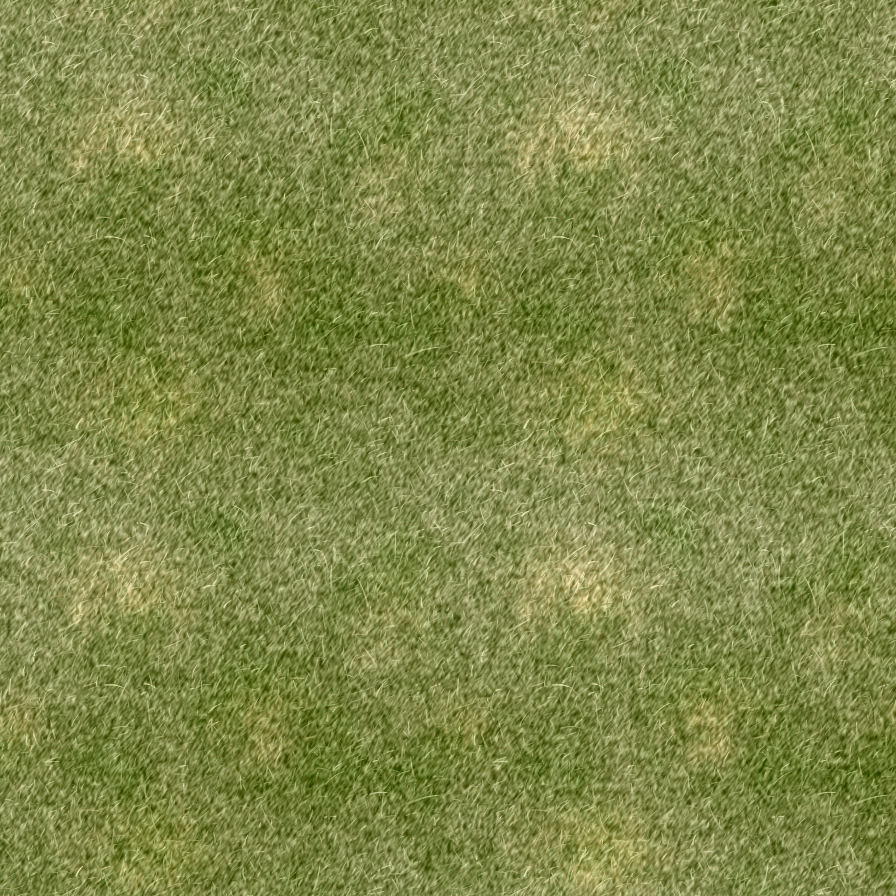
Reproduce this texture procedurally as a Shadertoy shader.

```glsl
// Meadow grass: a two by two repeat of pale and lush areas with dry straw clumps.
// Layers of tapered, bent blades on jittered grids cover a ground of sheared
// gradient noise; tone and dryness are gathered first, then turned into colour.

vec3 hash3(vec2 p) {
    vec3 q = fract(p.xyx * vec3(.1031, .1030, .0973));
    q += dot(q, q.yxz + 33.33);
    return fract((q.xxy + q.yzz) * q.zyx);
}

float cornerSlope(vec2 cell, vec2 offset, float period) {
    float a = 6.2832 * hash3(mod(cell, period) + 7.0).x;
    return dot(vec2(cos(a), sin(a)), offset);
}

// Gradient noise that wraps after the given number of cells
float gradientNoise(vec2 p, float period) {
    vec2 i = floor(p), f = p - i;
    vec2 u = f * f * f * (f * (f * 6.0 - 15.0) + 10.0);
    vec2 e = vec2(0, 1);
    return mix(
        mix(cornerSlope(i, f, period), cornerSlope(i + e.yx, f - e.yx, period), u.x),
        mix(cornerSlope(i + e, f - e, period), cornerSlope(i + 1.0, f - 1.0, period), u.x), u.y);
}

// Soft patch that recurs once in every tile
float clump(vec2 p, vec2 centre, vec2 size) {
    vec2 d = (fract(p - centre + 0.5) - 0.5) / size;
    return exp(-dot(d, d));
}

// Coverage of one blade in x, position along it in y
vec2 blade(vec2 p, float lean, float bend, float len, float halfWidth, float px) {
    float c = cos(lean), s = sin(lean);
    p = vec2(c * p.x - s * p.y, s * p.x + c * p.y);
    float t = clamp(p.y / len, 0.0, 1.0);
    float side = abs(p.x - bend * len * t * t);
    float cover = clamp((halfWidth * (1.0 - 0.7 * t) - side) / px + 0.5, 0.0, 1.0);
    cover *= smoothstep(-px, px, p.y) * smoothstep(-px, px, len - p.y);
    return vec2(cover, t);
}

void mainImage(out vec4 fragColor, in vec2 fragCoord) {
    vec2 p = 2.0 * fragCoord / iResolution.xy;
    float px = 2.0 / min(iResolution.x, iResolution.y);

    // Broad variation: ragged straw clumps, pale and lush areas, tufts
    float broad = gradientNoise(p * 5.0, 5.0);
    float ragged = gradientNoise(p * 14.0, 14.0);
    float tuft = gradientNoise(p * vec2(32, 26), 4096.0);
    float drift = gradientNoise(p * 1.3 + 3.7, 64.0);
    vec2 w = p + 0.06 * vec2(broad, ragged) + 0.02 * tuft;
    float straw = clump(w, vec2(0.29, 0.69), vec2(0.14, 0.10))
        + 0.9 * clump(w, vec2(0.34, 0.10), vec2(0.15, 0.11))
        + 0.8 * clump(w, vec2(0.58, 0.40), vec2(0.10, 0.09))
        + 0.6 * clump(w, vec2(0.04, 0.38), vec2(0.08, 0.07))
        + 0.5 * clump(w, vec2(0.87, 0.65), vec2(0.08, 0.12));
    straw *= 0.9 + 0.7 * ragged + 0.6 * tuft + 0.5 * drift;
    float pale = 0.4 * cos(6.2832 * (p.y - 0.80)) + 0.8 * broad + 0.7 * drift + 0.4 * ragged;

    // Ground of fine leaning fibres: x is tone, y is dryness
    vec2 fibre = vec2(p.x - 0.55 * p.y, p.y);
    float fine = gradientNoise(fibre * vec2(150, 75), 4096.0)
        + 0.7 * gradientNoise(vec2(p.x + 0.2 * p.y, p.y) * vec2(105, 55) + 31.0, 4096.0)
        + 0.5 * gradientNoise(fibre * vec2(58, 24) + 9.0, 4096.0);
    vec2 grass = vec2(0.33 + 0.75 * fine, 0.4 * ragged);

    // Blades, from short dense ones below to long sparse ones on top
    for (int layer = 0; layer < 12; layer++) {
        float height = float(layer) / 11.0;
        float cells = floor(mix(46.0, 13.0, height));
        vec2 home = floor(p * cells);
        for (int k = 0; k < 9; k++) {
            vec2 cell = home + vec2(k % 3 - 1, k / 3 - 1);
            vec2 id = mod(cell, cells) + 61.0 * float(layer + 1);
            vec3 a = hash3(id), b = hash3(id + 417.0);
            vec2 root = (cell + a.xy) / cells;
            float lean = 0.42 + 1.9 * (b.x - 0.5) * (0.4 + b.y);
            vec2 hit = blade(p - root, lean, 0.6 * (a.z - 0.4),
                (0.45 + 0.5 * b.y) / cells, 0.0014 + 0.0014 * b.z, px);
            float kept = step(0.2 + 0.45 * height, fract(a.x * 17.0 + b.z * 5.0));
            float shade = fract(b.z * 13.0 + a.y * 7.0);
            float tone = (1.0 * pow(shade, 1.4) + 0.24 * height) * mix(0.7, 1.2, hit.y);
            tone += 0.4 * step(0.93, a.z) + 0.35 * fine;
            float dryness = 1.6 * (fract(a.z * 11.0 + b.x * 3.0) - 0.5);
            grass = mix(grass, vec2(tone, dryness), 0.85 * kept * hit.x);
        }
    }

    // Colour: dark to light green, then shifted by paleness, lushness and straw
    float tone = grass.x + 0.16 * straw + 0.12 * pale + 0.16 * tuft + 0.1 * ragged - 0.02;
    vec3 color = mix(vec3(0.35, 0.39, 0.13), vec3(0.75, 0.77, 0.55), clamp(tone, -0.3, 1.25));
    color += pale * vec3(0.025, 0.015, 0.045);
    color += grass.y * vec3(0.04, 0.0, 0.015);
    color += straw * (0.8 + 0.5 * grass.y) * vec3(0.09, 0.035, 0.005);
    color -= max(-broad, 0.0) * vec3(0.08, 0.02, 0.06);
    fragColor = vec4(clamp(color, 0.0, 1.0), 1.0);
}
```
